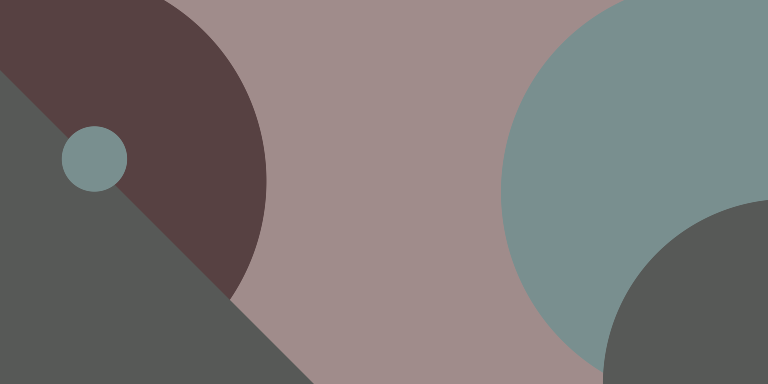
Reproduce this background procedurally as a Shadertoy shader.

```glsl
// Flat geometric backdrop: large muted discs at both sides of a dusty rose field,
// with a slate diagonal corner and a small teal disc resting on its slope.
// Each shape is a signed distance, painted back to front with smooth edges.

// Signed distance to a disc, negative inside
float disc(vec2 p, vec2 center, float radius) {
    return length(p - center) - radius;
}

// Lays a colour over the base wherever the distance is negative
vec3 paint(vec3 base, vec3 color, float dist) {
    float halfPixel = 0.5 / iResolution.y;
    return mix(color, base, smoothstep(-halfPixel, halfPixel, dist));
}

void mainImage(out vec4 fragColor, in vec2 fragCoord) {
    // Canvas height is one unit
    vec2 p = fragCoord / iResolution.y;

    vec3 rose = vec3(0.629, 0.549, 0.545);
    vec3 teal = vec3(0.475, 0.561, 0.561);
    vec3 slate = vec3(0.341, 0.349, 0.341);
    vec3 maroon = vec3(0.341, 0.253, 0.257);

    // Right side: teal disc behind a slate one
    vec3 color = rose;
    color = paint(color, teal, disc(p, vec2(1.854, 0.5), 0.5495));
    color = paint(color, slate, disc(p, vec2(2.052, 0.0), 0.482));

    // Left side: maroon disc cut by the diagonal corner
    color = paint(color, maroon, disc(p, vec2(0.1445, 0.5286), 0.5495));
    color = paint(color, slate, (p.x + p.y - 0.8177) * inversesqrt(2.0));

    // Small disc on the slope
    color = paint(color, teal, disc(p, vec2(0.246, 0.586), 0.0852));

    fragColor = vec4(color, 1.0);
}
```
